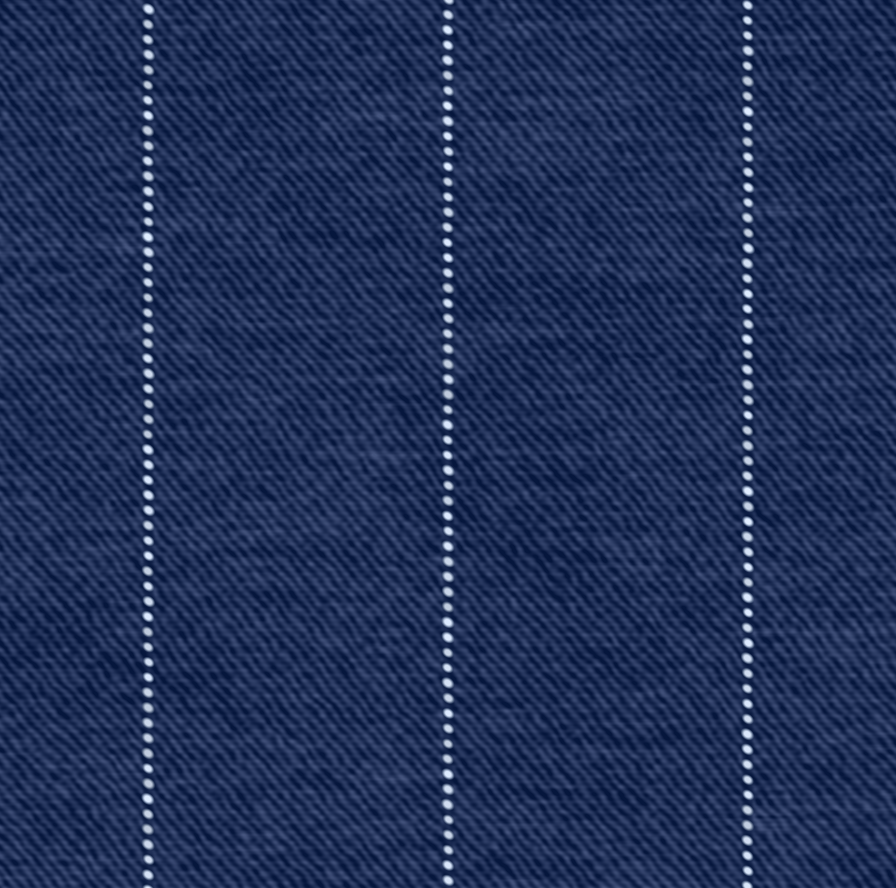
Reproduce this texture procedurally as a WebGL 1 fragment shader.

```glsl
precision highp float;
// Navy twill suiting with three dotted white pinstripes.
// Diagonal ribs come from a skewed, slightly wandering wave; noise adds uneven
// yarn and horizontal slubs; each stripe is a column of slanted stitches.

uniform vec2 u_resolution;

const float TAU = 6.2831853;
const vec2 TWILL_COUNT = vec2(68.0, 59.0);  // ribs per canvas width, each axis
const float THREADS_PER_RIB = 3.0;
const float STRIPE_PITCH = 0.3346;
const vec2 STITCH_RADII = vec2(0.0066, 0.0049);

const vec3 NAVY_DARK = vec3(0.02, 0.085, 0.235);
const vec3 NAVY_LIGHT = vec3(0.245, 0.305, 0.465);
const vec3 STITCH_WHITE = vec3(0.83, 0.88, 0.96);
const vec3 STITCH_GREY = vec3(0.47, 0.54, 0.65);

float hash(vec2 p) {
  vec3 q = fract(vec3(p.xyx) * 0.1031);
  q += dot(q, q.yzx + 33.33);
  return fract((q.x + q.y) * q.z);
}

float valueNoise(vec2 p) {
  vec2 cell = floor(p);
  vec2 f = fract(p);
  f = f * f * (3.0 - 2.0 * f);
  float low = mix(hash(cell), hash(cell + vec2(1.0, 0.0)), f.x);
  float high = mix(hash(cell + vec2(0.0, 1.0)), hash(cell + vec2(1.0)), f.x);
  return mix(low, high, f.y);
}

float signedNoise(vec2 p) {
  return valueNoise(p) * 2.0 - 1.0;
}

// Rib wave running down to the right, with a little drift and jitter.
float twillRib(vec2 p) {
  float drift = 0.35 * signedNoise(p * 9.0) + 0.16 * signedNoise(p * 65.0 + 7.0);
  return cos(TAU * (dot(p, TWILL_COUNT) + drift));
}

// Sparse pale lines where a weft thread is thicker; each has its own extent.
float slub(vec2 p, float rows) {
  float row = p.y * rows;
  float presence = valueNoise(vec2(p.x * 7.0, floor(row) * 3.0 + 40.0));
  float profile = 0.5 - 0.5 * cos(TAU * row);
  return smoothstep(0.82, 0.98, presence) * profile;
}

// Tone of the ground cloth: 0 is the gap between ribs, 1 the lit yarn.
float clothTone(vec2 p) {
  float rows = TWILL_COUNT.y * THREADS_PER_RIB;
  float yarn = signedNoise(p * vec2(150.0, rows));
  float weft = signedNoise(p * vec2(14.0, rows) + 21.0);
  float mottle = signedNoise(p * vec2(5.0, 8.0) + 3.0);
  float thread = cos(TAU * p.y * rows);
  float tone = 0.43 + 0.30 * twillRib(p) + 0.05 * thread;
  tone += 0.24 * yarn + 0.13 * weft + 0.06 * mottle;
  return tone + 0.26 * slub(p, rows);
}

// Normalised distance to the nearest slanted stitch: 1 lies on its outline.
float stitchDistance(vec2 offset, vec2 radii) {
  vec2 along = normalize(vec2(1.0, -0.75));
  vec2 across = vec2(-along.y, along.x);
  return length(vec2(dot(offset, along), dot(offset, across)) / radii);
}

void main() {
  vec2 p = gl_FragCoord.xy / u_resolution.x;
  float pixel = 1.0 / u_resolution.x;

  // Ground cloth
  vec3 color = mix(NAVY_DARK, NAVY_LIGHT, clamp(clothTone(p), 0.0, 1.12));

  // Position relative to the nearest stripe and stitch
  float stripe = floor((p.x - 0.5) / STRIPE_PITCH + 0.5);
  float stripeX = 0.5 + stripe * STRIPE_PITCH;
  float stitchPhase = p.y * TWILL_COUNT.y + 0.37 * stripe;
  float stitchId = floor(stitchPhase);
  vec2 seed = vec2(stitchId, stripe + 5.0);
  vec2 offset = vec2(p.x - stripeX, (fract(stitchPhase) - 0.5) / TWILL_COUNT.y);
  offset.x += 0.0012 * (hash(seed) - 0.5);

  // Dark channel that shows between the stitches
  float channel = 1.0 - smoothstep(0.003, 0.0085, abs(offset.x));
  color = mix(color, NAVY_DARK, 0.55 * channel);

  // Stitches: grey rim, white core, varied size and brightness
  vec2 radii = STITCH_RADII * mix(0.92, 1.08, hash(seed + 11.0));
  float d = stitchDistance(offset, radii);
  float soft = 0.14 + 0.5 * pixel / radii.y;
  float body = 1.0 - smoothstep(1.0 - soft, 1.0 + soft, d);
  float core = 1.0 - smoothstep(0.45, 0.95, d);
  vec3 yarnColor = mix(STITCH_GREY, STITCH_WHITE, core);
  yarnColor *= mix(0.90, 1.06, hash(seed + 23.0));
  color = mix(color, yarnColor, body);

  gl_FragColor = vec4(clamp(color, 0.0, 1.0), 1.0);
}
```
